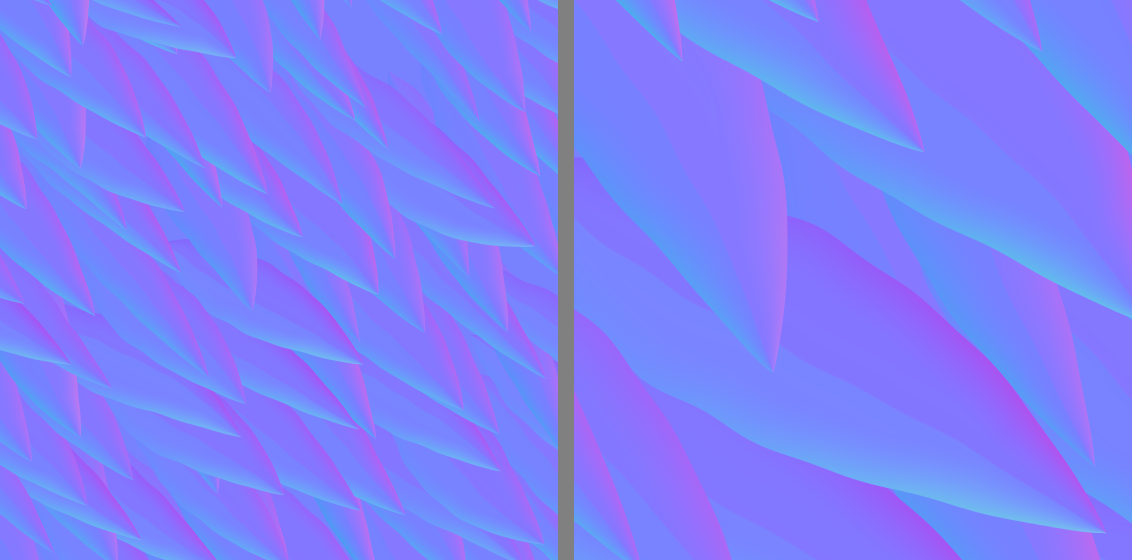
Left, the full canvas; right, a detail of the centre.
A WebGL 1 fragment shader for this texture map:

```glsl
precision highp float;
uniform vec2 u_resolution;

#define CELL 0.125      // spacing of the blade tips
#define HEADING -0.87   // mean direction of the blades, radians
#define SPREAD 0.33     // largest turn away from the heading
#define BLADE_LENGTH 0.47
#define BLADE_WIDTH 0.068
#define BEND 0.022      // sideways bow of the blade
#define FACET 0.065     // tilt of the two flat faces
#define ROLL 0.034      // width of the rounded rim
#define RIM 0.42        // tilt at the rim
#define TAPER 0.85      // exponent of the tip outline

vec4 hash4(vec2 c) {
  vec4 q = fract(c.xyxy * vec4(0.1031, 0.1030, 0.0973, 0.1099));
  q += dot(q, q.wzxy + 33.33);
  return fract((q.xxyz + q.yzzw) * q.zywx);
}

// Surface tilt in xy and coverage in z; d is measured from the blade tip
vec3 blade(vec2 d, vec4 place, vec4 shape, float px) {
  float angle = HEADING + SPREAD * (2.0 * place.z - 1.0);
  vec2 along = vec2(cos(angle), sin(angle));
  vec2 side = vec2(-along.y, along.x);
  float len = BLADE_LENGTH * mix(0.85, 1.13, place.w);
  float wide = BLADE_WIDTH * mix(0.65, 1.2, shape.x);
  float s = -dot(d, along);
  float t = clamp(s / len, 0.002, 1.0);

  // Bowed axis with a slight waviness
  float v = dot(d, side) - BEND * (shape.y - 0.4) * sin(6.0 * t);
  v += 0.0022 * t * (sin(38.0 * t + 6.3 * shape.z) + sin(21.0 * t + 6.3 * shape.w));

  // Outline: pointed tip, full middle, narrowing root
  float w = 2.38 * wide * pow(t, TAPER) * (1.0 - t * t);
  float slope = 2.38 * wide / len * pow(t, TAPER - 1.0) * (TAPER - (TAPER + 2.0) * t * t);
  float edge = w - abs(v);
  float cover = smoothstep(-px, px, edge) * smoothstep(-px, px, s) * step(s, len);

  // Two faces meeting at an off-centre ridge, with faint streaks
  float ridge = w * 0.6 * (shape.z - 0.5);
  float face = 2.0 * smoothstep(-1.5 * px, 1.5 * px, v - ridge) - 1.0;
  face += 0.1 * sin(5.0 * v / wide + 6.3 * shape.w);

  // Rounded rim, strongest near the tip
  vec2 outward = normalize(sign(v) * side + along * slope);
  float band = clamp(1.0 - edge / min(ROLL, 0.9 * w + 0.001), 0.0, 1.0);
  float strength = mix(1.0, 0.25, smoothstep(0.1, 0.8, t)) * mix(0.7, 1.15, shape.w);
  return vec3(side * face * FACET + outward * RIM * strength * pow(band, 1.5), cover);
}

void main() {
  vec2 p = gl_FragCoord.xy / u_resolution.y;
  float px = 0.8 / u_resolution.y;
  vec2 along = vec2(cos(HEADING), sin(HEADING));
  vec2 side = vec2(-along.y, along.x);
  vec2 q = vec2(dot(p, along), dot(p, side)) / CELL + 20.0;
  vec2 tilt = -FACET * side;

  // Paint staggered rows from the lowest to the topmost blade
  for (int i = 0; i < 7; i++) {
    float row = floor(q.x) + 5.0 - float(i);
    float stagger = 0.5 * mod(row, 2.0);
    for (int j = -2; j <= 2; j++) {
      float column = floor(q.y + stagger) + float(j);
      vec2 id = vec2(row, column);
      vec4 place = hash4(id + 3.7);
      vec4 shape = hash4(id * 1.3 + 71.9);
      vec2 tip = id - vec2(0.0, stagger) + 0.05 + 0.9 * place.xy;
      vec2 d = (q - tip) * CELL;
      vec3 b = blade(d.x * along + d.y * side, place, shape, px);
      tilt = mix(tilt, b.xy, b.z);
    }
  }

  // Encode the tilt as a surface normal, green pointing down
  float up = sqrt(max(0.0, 1.0 - dot(tilt, tilt)));
  gl_FragColor = vec4(0.495 + 0.5 * tilt.x, 0.49 - 0.5 * tilt.y, 0.5 + 0.5 * up, 1.0);
}
```
